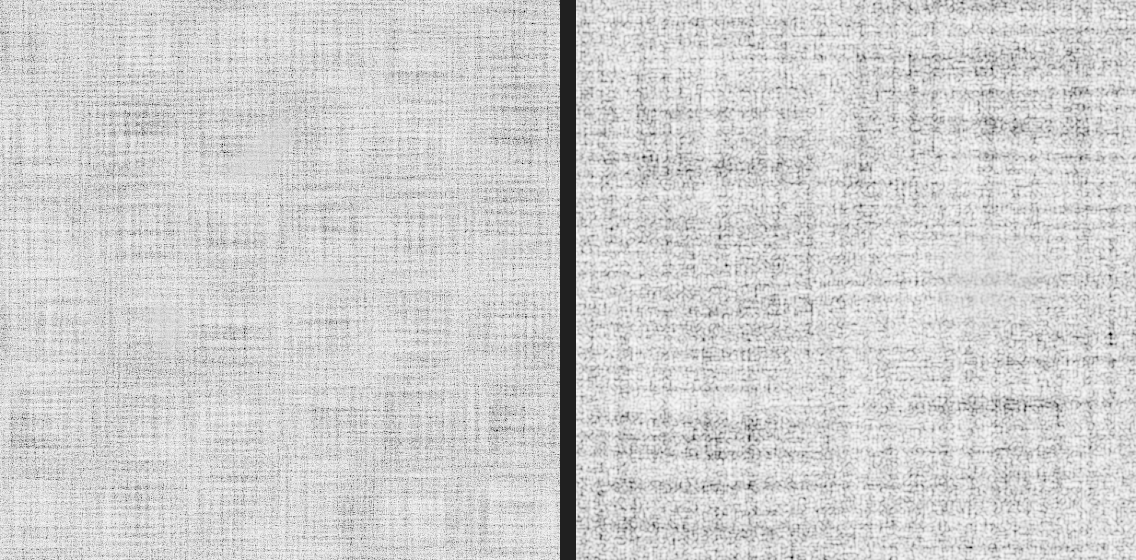
Left: the whole. Right: its middle third, enlarged.
This texture is drawn by a three.js fragment shader. Its source:

```glsl
// Pale grey linen: fine grain crossed by uneven warp and weft threads.
varying vec2 vUv;

// Tone: darkness is log-normal, giving bright cloth with a dark tail
const float MEDIAN_DARKNESS = 0.157;
const float DARKNESS_SPREAD = 0.53;

// Features across the canvas
const float GRAIN_FREQ = 512.0;
const float DASH_FREQ = 128.0;
const float THREAD_FREQ = 200.0;
const float THREAD_FADE_FREQ = 6.0;
const float CLOUD_FREQ = 7.0;
const float WORN_FREQ = 5.0;

// Strength of each layer; the squares sum to about one
const float GRAIN = 0.68;
const float WEFT_DASH = 0.38;
const float WARP_DASH = 0.33;
const float WEFT_THREAD = 0.40;
const float WARP_THREAD = 0.32;
const float CLOUD = 0.17;

const float THREAD_WANDER = 0.002;
const float WORN_FLATTENING = 0.5;
const float NOISE_GAIN = 4.0; // brings gradient noise to unit deviation

float hash(vec2 p) {
  vec3 q = fract(vec3(p.xyx) * 0.1031);
  q += dot(q, q.yzx + 33.33);
  return fract((q.x + q.y) * q.z);
}

// Dot product of a random unit gradient with the offset from its corner
float cornerSlope(vec2 cell, vec2 offset) {
  float angle = 6.28319 * hash(cell);
  return dot(vec2(cos(angle), sin(angle)), offset);
}

float gradientNoise(vec2 p) {
  vec2 cell = floor(p);
  vec2 f = p - cell;
  vec2 w = f * f * f * (f * (f * 6.0 - 15.0) + 10.0);
  vec2 e = vec2(1.0, 0.0);
  float low = mix(cornerSlope(cell, f), cornerSlope(cell + e, f - e), w.x);
  float high = mix(cornerSlope(cell + e.yx, f - e.yx),
                   cornerSlope(cell + 1.0, f - 1.0), w.x);
  return mix(low, high, w.y);
}

// Noise with its own frequency per axis; the whole-number seed separates layers
float layer(vec2 p, vec2 freq, float seed) {
  return NOISE_GAIN * gradientNoise(p * freq + seed);
}

void main() {
  // Threads drift slightly from straight lines
  vec2 wander = vec2(gradientNoise(vUv * 9.0 + 71.0),
                     gradientNoise(vUv * 9.0 + 137.0));
  vec2 cloth = vUv + THREAD_WANDER * wander;

  // Grain and short fibre dashes
  float weave = GRAIN * layer(vUv, vec2(GRAIN_FREQ), 11.0);
  weave += WEFT_DASH * layer(vUv, vec2(DASH_FREQ, GRAIN_FREQ), 607.0);
  weave += WARP_DASH * layer(vUv, vec2(GRAIN_FREQ, DASH_FREQ), 823.0);

  // Long threads and broad clouding
  weave += WEFT_THREAD * layer(cloth, vec2(THREAD_FADE_FREQ, THREAD_FREQ), 211.0);
  weave += WARP_THREAD * layer(cloth, vec2(THREAD_FREQ, THREAD_FADE_FREQ), 431.0);
  weave += CLOUD * layer(vUv, vec2(CLOUD_FREQ), 53.0);

  // A few worn patches lose contrast
  float worn = smoothstep(0.36, 0.5, gradientNoise(vUv * WORN_FREQ + 19.0));
  weave *= 1.0 - WORN_FLATTENING * worn;

  float darkness = MEDIAN_DARKNESS * exp(DARKNESS_SPREAD * weave);
  gl_FragColor = vec4(vec3(clamp(1.0 - darkness, 0.0, 1.0)), 1.0);
}
```
